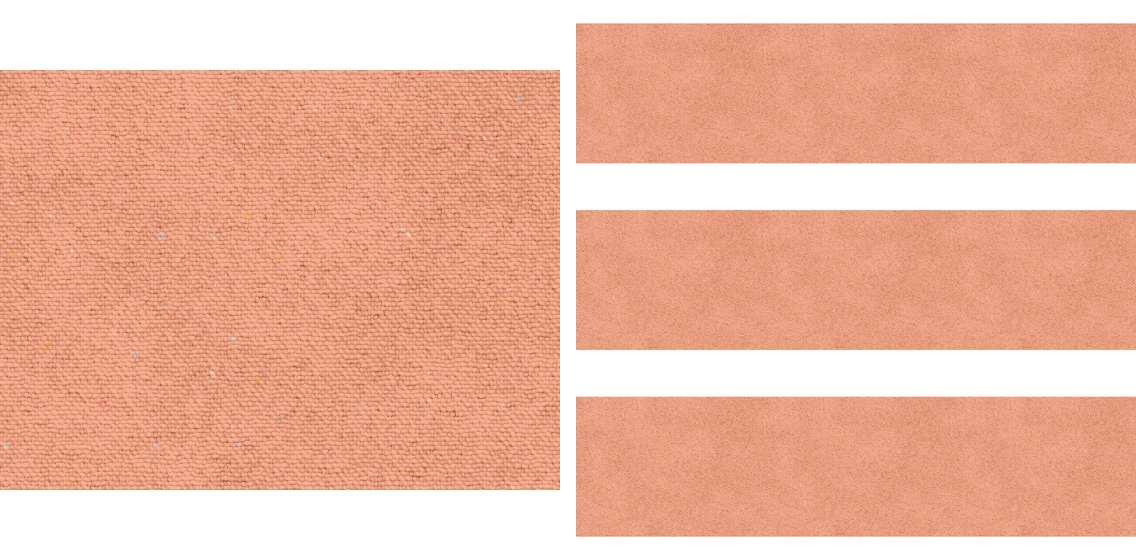
Left, the tile; right, the same tile 3 across and 3 down.
This texture is drawn by a Shadertoy shader. Its source:

```glsl
const vec2 THREADS = vec2(160.0, 128.0);
const vec3 RUST = vec3(0.66, 0.33, 0.21);
const vec3 PEACH = vec3(0.95, 0.665, 0.55);

float hash(vec2 p) {
    vec3 q = fract(p.xyx * vec3(0.1031, 0.1030, 0.0973));
    q += dot(q, q.yzx + 33.33);
    return fract((q.x + q.y) * q.z);
}

// Value noise that wraps after a whole number of cells
float noise(vec2 uv, vec2 cells) {
    vec2 p = uv * cells, i = floor(p), f = fract(p);
    f = f * f * (3.0 - 2.0 * f);
    vec2 a = mod(i, cells), b = mod(i + 1.0, cells);
    return mix(mix(hash(a), hash(vec2(b.x, a.y)), f.x),
               mix(hash(vec2(a.x, b.y)), hash(b), f.x), f.y);
}

// Brightness of a plain weave: wide weft bumps staggered over narrow warp bumps
float weave(vec2 uv) {
    vec2 wobble = vec2(noise(uv, vec2(40.0, 64.0)), noise(uv + 0.37, vec2(48.0, 40.0)));
    vec2 p = uv * THREADS + 0.5 * (wobble - 0.5);
    float top = 0.0, light = 0.0;
    for (int k = 0; k < 9; k++) {
        vec2 cell = floor(p) + vec2(k % 3, k / 3) - 1.0;
        vec2 id = mod(cell, THREADS);
        vec2 vary = vec2(hash(id), hash(id + 171.0)) - 0.5;
        vec2 q = p - cell - 0.5 - 0.2 * vary;
        bool weft = mod(id.x + id.y, 2.0) < 0.5;
        // Twist of the yarn slants each bump
        q.y += weft ? q.x * (0.16 + 0.35 * vary.x) : 0.0;
        q.x += weft ? 0.0 : 0.25 * q.y;
        vec2 radius = weft ? vec2(1.02, 0.65) : vec2(0.46, 0.74);
        radius *= 1.0 + 0.22 * vary.yx;
        vec2 e = q / radius;
        float rise = sqrt(max(0.0, 1.0 - dot(e, e))) * (weft ? 1.0 : 0.84);
        if (rise > top) {
            top = rise;
            light = 0.30 * e.y + 0.20 * vary.y;
        }
    }
    float tone = 0.10 + 1.02 * top + light;

    // Loose spots open short dark gaps
    float loose = smoothstep(0.74, 0.95, noise(uv, vec2(80.0, 128.0)));
    tone -= 0.55 * loose * smoothstep(0.85, 0.4, top);

    // Fibre fuzz and broad fading
    tone += 0.26 * (noise(uv, vec2(320.0, 384.0)) - 0.5);
    tone += 0.14 * (noise(uv, vec2(9.0, 12.0)) - 0.5);
    return clamp(tone, 0.0, 1.08);
}

// Coloured neps spun into the yarn
vec3 addFlecks(vec2 uv, vec3 cloth) {
    for (float layer = 0.0; layer < 3.0; layer++) {
        float cells = 19.0 + 4.0 * layer;
        vec2 id = floor(uv * cells) + 50.0 * layer;
        vec2 centre = 0.25 + 0.5 * vec2(hash(id + 11.0), hash(id + 23.0));
        vec2 d = (fract(uv * cells) - centre) / cells;
        float angle = 3.0 * hash(id + 37.0) - 1.5;
        d = mat2(cos(angle), sin(angle), -sin(angle), cos(angle)) * d;
        float size = mix(0.0035, 0.0085, pow(hash(id + 41.0), 3.0));
        float cover = 1.0 - smoothstep(0.5 * size, size, length(d * vec2(1.0, 1.4)));
        float kind = hash(id + 53.0);
        vec3 tint = kind < 0.42 ? vec3(0.95, 0.80, 0.74)
                  : kind < 0.68 ? vec3(0.95, 0.66, 0.30)
                  : kind < 0.90 ? vec3(0.95, 0.55, 0.52)
                  : vec3(0.82, 0.78, 0.79);
        cover *= step(hash(id + 67.0), 0.17) * mix(0.4, 0.95, hash(id + 79.0));
        cloth = mix(cloth, tint, cover);
    }
    return cloth;
}

vec3 fabric(vec2 uv) {
    float tone = weave(uv);
    vec3 lit = addFlecks(uv, PEACH);
    return mix(RUST * lit / PEACH, lit, tone);
}

void mainImage(out vec4 fragColor, in vec2 fragCoord) {
    vec3 sum = vec3(0.0);
    // Four samples per pixel smooth the threads and the borders
    for (int i = 0; i < 4; i++) {
        vec2 offset = vec2(i % 2, i / 2) * 0.5 - 0.25;
        vec2 uv = (fragCoord + offset) / iResolution.xy;
        // White margins above and below the cloth
        sum += abs(uv.y - 0.5) < 0.375 ? fabric(uv) : vec3(1.0);
    }
    fragColor = vec4(sum / 4.0, 1.0);
}
```
